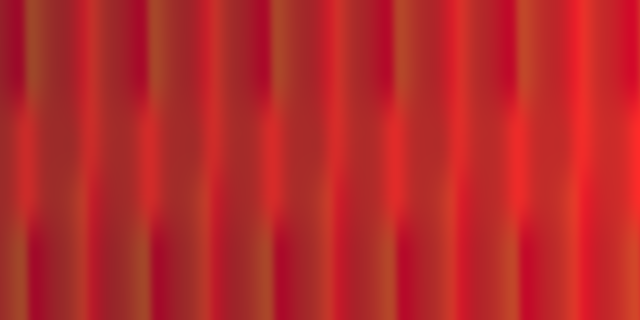
Reproduce this background procedurally as a Shadertoy shader.

```glsl
// Soft red curtain folds with olive and crimson flanks that swap sides from top to bottom.

const float FOLD_PERIOD = 0.384;   // in canvas heights
const float FOLD_START = 0.083;
const float BASE_GREEN = 0.155;
const float BASE_BLUE = 0.16;

float hash21(vec2 p) {
    vec3 q = fract(vec3(p.xyx) * 0.1031);
    q += dot(q, q.yzx + 33.33);
    return fract((q.x + q.y) * q.z);
}

float valueNoise(vec2 p) {
    vec2 cell = floor(p);
    vec2 f = fract(p);
    f = f * f * (3.0 - 2.0 * f);
    float low = mix(hash21(cell), hash21(cell + vec2(1, 0)), f.x);
    float high = mix(hash21(cell + vec2(0, 1)), hash21(cell + vec2(1, 1)), f.x);
    return mix(low, high, f.y);
}

float bell(float d, float width) {
    return exp(-0.5 * d * d / (width * width));
}

// Signed distance to the nearest line of a repeated vertical family.
float foldDistance(float x, float start) {
    return (fract((x - start) / FOLD_PERIOD + 0.5) - 0.5) * FOLD_PERIOD;
}

// Positive on the right flank, negative on the left, with a crisp middle.
float flank(float d, float edge, float width) {
    return tanh(d / edge) * bell(d, width);
}

void mainImage(out vec4 fragColor, in vec2 fragCoord) {
    vec2 uv = fragCoord / iResolution.xy;
    vec2 p = fragCoord / iResolution.y;

    // Two interleaved families of folds
    float creaseD = foldDistance(p.x + 0.012 * (uv.y - 0.5), FOLD_START);
    float ridgeD = foldDistance(p.x, FOLD_START + 0.5 * FOLD_PERIOD);

    // Vertical weights
    float upper = smoothstep(0.58, 0.78, uv.y);
    float lower = 1.0 - smoothstep(0.20, 0.40, uv.y);
    float middle = (1.0 - upper) * (1.0 - lower);
    float ridgeLower = 1.0 - smoothstep(0.36, 0.54, uv.y);
    float ridgeUpper = smoothstep(0.52, 0.80, uv.y);

    // Red: brighter to the right, lit along the folds
    float red = 0.575 + 0.20 * uv.x * uv.x + 0.035 * middle;
    red += 0.04 * (valueNoise(p * vec2(2.6, 1.3) + 7.0) - 0.5);
    red += 0.19 * middle * bell(creaseD, 0.030);
    red += mix(0.19, 0.155, ridgeLower) * bell(ridgeD, 0.033);
    red += 0.06 * (upper + lower) * bell(creaseD, 0.055);
    red -= 0.07 * bell(ridgeD + 0.035, 0.025) * bell(uv.y - 0.55, 0.09);

    // Green: olive against crimson on either side of each line
    float green = BASE_GREEN + 0.015 * middle;
    green += 0.155 * (upper - lower) * flank(creaseD, 0.016, 0.044);
    green += (0.05 * ridgeUpper - 0.075 * ridgeLower) * flank(ridgeD, 0.016, 0.045);

    fragColor = vec4(clamp(vec3(red, green, BASE_BLUE), 0.0, 1.0), 1.0);
}
```
